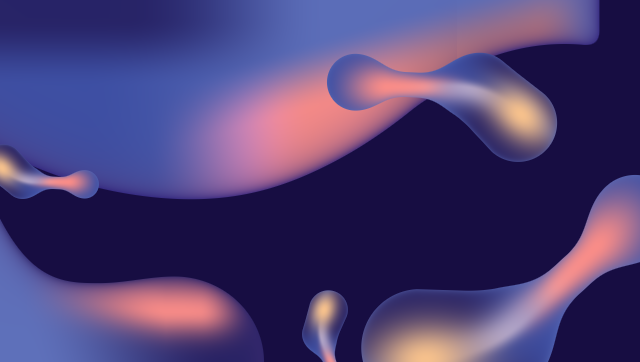
Reproduce this background procedurally as a WebGL 2 fragment shader.

```glsl
#version 300 es
precision highp float;
// Glossy fluid blobs in blue, coral and peach over a deep indigo ground.
uniform vec2 u_resolution;
out vec4 fragColor;

const vec3 NAVY = vec3(0.15, 0.13, 0.39);
const vec3 BLUE = vec3(0.24, 0.31, 0.64);
const vec3 SKY = vec3(0.37, 0.44, 0.73);
const vec3 CORAL = vec3(0.98, 0.55, 0.53);
const vec3 PEACH = vec3(1.0, 0.78, 0.55);

float smoothMin(float a, float b, float k) {
    float h = max(k - abs(a - b), 0.0) / k;
    return min(a, b) - h * h * k * 0.25;
}

float gauss(float x, float width) {
    return exp(-x * x / (width * width));
}

// Capsule whose radius varies from r.x at a to r.y at b
float taperedCapsule(vec2 p, vec2 a, vec2 b, vec2 r) {
    vec2 axis = b - a;
    float t = clamp(dot(p - a, axis) / dot(axis, axis), 0.0, 1.0);
    return length(p - a - axis * t) - mix(r.x, r.y, t);
}

vec3 paint(vec3 under, vec3 over, float d, float pixel) {
    return mix(under, over, clamp(0.5 - d / pixel, 0.0, 1.0));
}

// Large sweep across the top: a bowl on the left, a crest on the right
float sweepDistance(vec2 p) {
    float x = p.x - 2.3;
    float k = mix(0.11, 0.152, smoothstep(1.0, 4.0, p.x));
    float toCrest = min(abs(p.x - 6.8), 1.6);
    float edge = smoothMin(1.96 + k * x * x, 3.83 - 0.2 * toCrest * toCrest, 0.3);
    float slope = p.x < 5.5 ? 0.3 * x : 0.4 * (6.8 - p.x);
    float below = (edge - p.y) / sqrt(1.0 + slope * slope);
    return -smoothMin(-below, 7.22 - p.x, 0.2);
}

vec3 sweepColor(vec2 p, float d) {
    vec3 c = mix(BLUE, SKY, smoothstep(1.0, 4.0, p.x) * 0.9);
    float shade = smoothstep(3.3, 4.15, p.y) * (1.0 - smoothstep(1.5, 3.9, p.x));
    c = mix(c, NAVY, shade * 0.95);
    float ridge = p.y - 3.3 - 0.3 * (p.x - 3.0);
    float warm = smoothstep(1.75, 3.45, p.x) * (1.0 - smoothstep(-0.5, 0.35, ridge));
    warm *= 1.0 - smoothstep(6.4, 7.25, p.x);
    vec3 hot = mix(vec3(0.92, 0.55, 0.72), CORAL, smoothstep(2.8, 3.8, p.x));
    hot = mix(hot, vec3(0.80, 0.49, 0.46), smoothstep(4.2, 5.8, p.x));
    c = mix(c, hot, warm);
    c = mix(c, vec3(0.33, 0.24, 0.50), 0.6 * exp(d / 0.27));
    return mix(c, vec3(0.17, 0.12, 0.48), 0.7 * exp(d / 0.06));
}

// Wave in the lower left corner, ending in a rounded shoulder
float waveDistance(vec2 p) {
    float left = max(1.2 - p.x, 0.0);
    float top = 0.95 + 0.08 * smoothstep(1.2, 2.1, p.x) + 0.45 * left * left * left;
    float slope = 1.35 * left * left;
    float shoulder = 1.03 * (length((p - vec2(2.1, 0.0)) / vec2(1.08, 1.03)) - 1.0);
    return p.x < 2.1 ? (p.y - top) / sqrt(1.0 + slope * slope) : shoulder;
}

vec3 waveColor(vec2 p, float d) {
    vec3 c = mix(SKY, NAVY, smoothstep(0.4, 2.7, p.x + 0.3 * p.y));
    float band = p.y - 0.62 - 0.15 * max(2.0 - p.x, 0.0);
    float ends = smoothstep(0.2, 2.0, p.x) * (1.0 - smoothstep(2.4, 3.15, p.x));
    c = mix(c, CORAL, ends * gauss(band, band < 0.0 ? 0.29 : 0.42));
    c = mix(c, vec3(0.30, 0.20, 0.48), 0.5 * exp(d / 0.15));
    return mix(c, NAVY, 0.6 * exp(d / 0.05));
}

// Dumbbell: small round head at the origin, long bent lobe to the right
float dropDistance(vec2 q) {
    float head = length(q) - 0.33;
    float neck = taperedCapsule(q, vec2(0.0), vec2(1.5, -0.07), vec2(0.15));
    float lobe = taperedCapsule(q, vec2(1.5, -0.07), vec2(1.96, -0.49), vec2(0.42, 0.47));
    return smoothMin(smoothMin(head, neck, 0.3), lobe, 0.35);
}

vec3 dropColor(vec2 q, float d) {
    float bend = max(q.x - 1.2, 0.0);
    float side = q.y + 0.06 + 0.5 * bend * bend;
    vec3 c = mix(BLUE, NAVY, smoothstep(0.9, 1.8, q.x - 0.5 * q.y));
    c = mix(c, BLUE, 0.6 * gauss(side - 0.12, 0.2));
    float pink = smoothstep(-0.4, 0.4, q.x) * (1.0 - smoothstep(0.8, 1.45, q.x));
    c = mix(c, CORAL, pink * gauss(side, mix(0.28, 0.13, smoothstep(0.1, 1.0, q.x))));
    float streak = gauss(q.x - 1.38, 0.45) * gauss(side, side > 0.0 ? 0.08 : 0.2);
    c = mix(c, vec3(0.74, 0.69, 0.82), 0.85 * streak);
    vec2 g = mat2(0.74, 0.67, -0.67, 0.74) * (q - vec2(2.0, -0.39));
    c = mix(c, PEACH, 0.95 * exp(-dot(g * vec2(2.3, 3.4), g * vec2(2.3, 3.4))));
    return mix(c, SKY, 0.45 * exp(d / 0.03));
}

void main() {
    // The canvas is 4.36 units high
    float pixel = 4.36 / u_resolution.y;
    vec2 p = gl_FragCoord.xy * pixel;
    vec3 color = vec3(0.09, 0.05, 0.26);

    float d = sweepDistance(p);
    color = paint(color, sweepColor(p, min(d, 0.0)), d, pixel);
    d = waveDistance(p);
    color = paint(color, waveColor(p, min(d, 0.0)), d, pixel);

    // Copies of one drop: head position, scale, rotation
    vec4 drops[4] = vec4[4](vec4(4.28, 3.37, 1.0, 0.0), vec4(1.02, 2.14, 0.5, 3.14),
                            vec4(4.11, -0.37, 0.5, 1.97), vec4(7.65, 1.74, 1.5, 3.93));
    for (int i = 0; i < 4; i++) {
        float c = cos(drops[i].w), s = sin(drops[i].w);
        vec2 q = mat2(c, -s, s, c) * (p - drops[i].xy) / drops[i].z;
        d = dropDistance(q);
        color = paint(color, dropColor(q, min(d, 0.0)), d * drops[i].z, pixel);
    }
    fragColor = vec4(color, 1.0);
}
```
